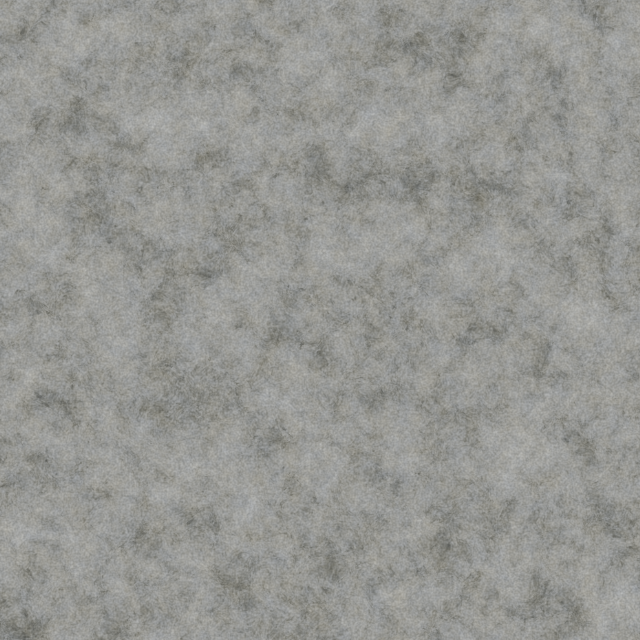
A WebGL 2 fragment shader for this texture:

```glsl
#version 300 es
precision highp float;
// Weathered grey stone: soft cloudy mottling, dark wispy stains, specks and fine grain.

#define BASE_TONE 0.594
#define CLOUD_SCALE 9.0
#define CLOUD_GAIN 0.90
#define CLOUD_CONTRAST 0.0235
#define STAIN_DEPTH 0.015
#define VEIN_SCALE 27.0
#define VEIN_DEPTH 0.036
#define SPECK_SCALE 80.0
#define SPECK_DEPTH 0.065
#define GRAIN_SCALE 290.0
#define GRAIN_CONTRAST 0.0165
#define TINT_AMOUNT 0.0050

uniform vec2 u_resolution;
out vec4 outColor;

// Integer hash of a lattice cell, returned in 0..1
float hash(ivec2 cell) {
    uvec2 q = uvec2(cell) * uvec2(1597334673u, 3812015801u);
    uint h = (q.x ^ q.y) * 747796405u + 2891336453u;
    h = ((h >> ((h >> 28u) + 4u)) ^ h) * 277803737u;
    h = (h >> 22u) ^ h;
    return float(h >> 8u) / 16777216.0;
}

float cornerSlope(ivec2 cell, vec2 offset) {
    float angle = 6.28319 * hash(cell);
    return dot(vec2(cos(angle), sin(angle)), offset);
}

// Gradient noise scaled to roughly unit deviation
float noise(vec2 p) {
    ivec2 i = ivec2(floor(p));
    vec2 f = fract(p);
    vec2 w = f * f * f * (f * (f * 6.0 - 15.0) + 10.0);
    float low = mix(cornerSlope(i, f),
                    cornerSlope(i + ivec2(1, 0), f - vec2(1, 0)), w.x);
    float high = mix(cornerSlope(i + ivec2(0, 1), f - vec2(0, 1)),
                     cornerSlope(i + ivec2(1, 1), f - vec2(1, 1)), w.x);
    return 5.0 * mix(low, high, w.y);
}

// Rotated octaves, normalised so the deviation stays near one
float fbm(vec2 p, int octaves, float gain) {
    const mat2 turn = mat2(0.8, 0.6, -0.6, 0.8);
    float sum = 0.0, power = 0.0, amplitude = 1.0;
    for (int i = 0; i < octaves; i++) {
        sum += amplitude * noise(p);
        power += amplitude * amplitude;
        amplitude *= gain;
        p = turn * p * 2.03 + 17.3;
    }
    return sum / sqrt(power);
}

void main() {
    vec2 uv = gl_FragCoord.xy / min(u_resolution.x, u_resolution.y);

    // Slight warp, weak enough to leave the fine detail without direction
    vec2 warp = vec2(fbm(uv * 20.0 + 3.7, 2, 0.5), fbm(uv * 20.0 + 51.2, 2, 0.5));
    vec2 p = uv + 0.0025 * warp;

    // Cloudy mottling with a longer dark tail
    float cloud = fbm(p * CLOUD_SCALE + 9.1, 6, CLOUD_GAIN);
    float stain = max(-cloud - 0.2, 0.0);
    float tone = BASE_TONE + CLOUD_CONTRAST * cloud - STAIN_DEPTH * stain;

    // Thin broken wisps and small specks gather inside the stains
    float stainMask = smoothstep(0.1, 1.8, -cloud);
    float vein = exp(-4.0 * abs(fbm(p * VEIN_SCALE + 31.4, 4, 0.75)));
    float speck = smoothstep(1.2, 2.5, noise(p * SPECK_SCALE + 77.7));
    tone -= stainMask * (VEIN_DEPTH * vein + SPECK_DEPTH * speck);

    // Fine surface grain
    float grain = 0.85 * noise(uv * GRAIN_SCALE + 5.3) + 0.5 * noise(uv * GRAIN_SCALE * 0.57 + 41.9);
    tone += GRAIN_CONTRAST * grain;

    // Warm and cool drift, slightly more olive in the dark parts
    float drift = fbm(uv * 24.0 + 63.5, 4, 0.8);
    float olive = mix(0.021, 0.010, smoothstep(0.47, 0.64, tone));
    vec3 color = vec3(tone, tone + 0.002, tone - olive);
    color += TINT_AMOUNT * drift * vec3(0.6, 0.1, -1.0);

    outColor = vec4(clamp(color, 0.0, 1.0), 1.0);
}
```
